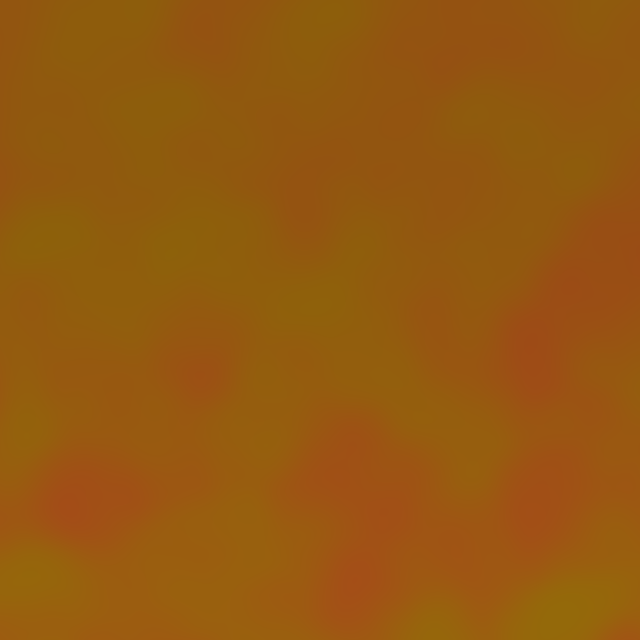
A three.js fragment shader for this texture:

```glsl
// Soft, blurry clouds of ochre drifting between olive and rusty red.
// Three octaves of smooth value noise set the hue; a vertical ramp
// makes the lower part brighter, redder and more contrasted.

#define OCHRE vec3(0.581, 0.346, 0.060)
#define TOWARD_RED vec3(0.050, -0.082, 0.042)
#define CLOUD_SCALE 3.5
#define SEED vec2(63.4, 28.9)
#define CONTRAST_BOTTOM 1.25
#define CONTRAST_TOP 0.60
#define GAIN_BOTTOM 1.05
#define GAIN_TOP 0.98
#define OLIVE_LIMIT 0.75
#define RED_LIMIT 1.3

varying vec2 vUv;

// Random value from -1 to 1 for a lattice point
float hash(vec2 cell) {
  vec3 p = fract(vec3(cell.xyx) * 0.1031);
  p += dot(p, p.yzx + 33.33);
  return fract((p.x + p.y) * p.z) * 2.0 - 1.0;
}

// Value noise with quintic blending, from -1 to 1
float smoothNoise(vec2 p) {
  vec2 cell = floor(p);
  vec2 f = fract(p);
  vec2 blend = f * f * f * (f * (f * 6.0 - 15.0) + 10.0);
  float low = mix(hash(cell), hash(cell + vec2(1.0, 0.0)), blend.x);
  float high = mix(hash(cell + vec2(0.0, 1.0)), hash(cell + 1.0), blend.x);
  return mix(low, high, blend.y);
}

// Broad patches, round blobs and a faint finer mottling
float clouds(vec2 p) {
  mat2 turn = mat2(0.8, 0.6, -0.6, 0.8);
  float patches = smoothNoise(p);
  p = turn * p * 2.0 + SEED;
  float blobs = smoothNoise(p);
  p = turn * p * 2.0 + SEED;
  float mottling = smoothNoise(p);
  return 0.34 * patches + 0.50 * blobs + 0.19 * mottling;
}

// Eases values smoothly toward a limit on either side
float softLimit(float value) {
  float ratio = value / (value > 0.0 ? RED_LIMIT : OLIVE_LIMIT);
  return value / sqrt(1.0 + ratio * ratio);
}

void main() {
  // Hue: negative is olive, positive is rusty red
  float hue = clouds(vUv * CLOUD_SCALE + SEED);
  hue *= mix(CONTRAST_BOTTOM, CONTRAST_TOP, vUv.y);
  hue = softLimit(hue + 0.22 * (0.5 - vUv.y));

  // Brightness: slightly lighter toward the bottom
  float gain = mix(GAIN_BOTTOM, GAIN_TOP, smoothstep(0.0, 0.8, vUv.y));
  vec3 color = (OCHRE + TOWARD_RED * hue) * gain;
  gl_FragColor = vec4(color, 1.0);
}
```
